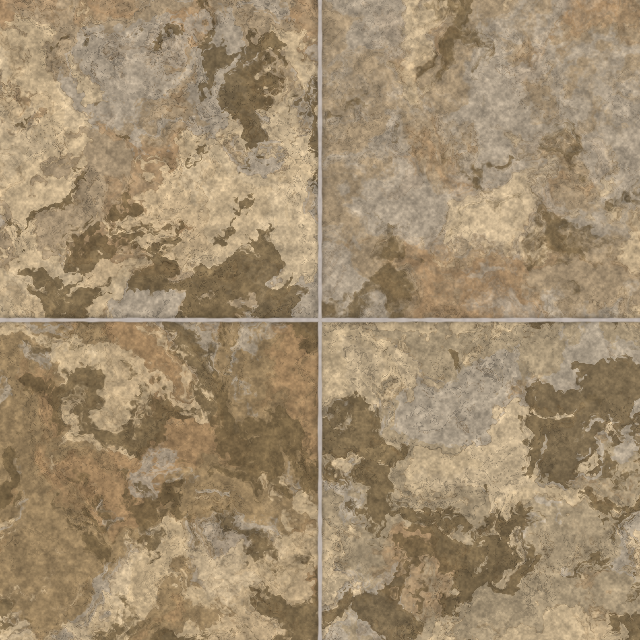
Reproduce this texture procedurally as a Shadertoy shader.

```glsl
// Weathered slate floor: two by two stone tiles, each of its own character, with pale grout.

const float TILES = 2.0;          // tiles across and down
const float GROUT_HALF = 0.0030;  // half width of a joint, in canvas units
const float PATCH_SCALE = 3.6;    // patches per tile
const float WARP = 1.5;           // distortion of the patches
const float PLATE_SCALE = 3.2;    // flaked plates per patch
const float GRAIN_SCALE = 330.0;  // fine grains across the canvas
const float GRAIN = 0.15;
const float MOTTLE = 0.50;        // strength of the small blotches

const vec3 GROUT = vec3(0.75, 0.71, 0.68);
const vec3 CREAM = vec3(0.78, 0.69, 0.55);
const vec3 GREY  = vec3(0.67, 0.62, 0.55);
const vec3 RUST  = vec3(0.63, 0.50, 0.36);
const vec3 DARK  = vec3(0.43, 0.36, 0.25);
const vec3 VEIN  = vec3(0.40, 0.31, 0.20);

// Per tile, in the order lower left, lower right, upper left, upper right.
const vec3 BODY[4] = vec3[4](vec3(0.58, 0.49, 0.36), vec3(0.64, 0.57, 0.46),
                             vec3(0.64, 0.56, 0.45), vec3(0.63, 0.55, 0.44));
// Coverage of cream, grey, rust and dark patches.
const vec4 COVER[4] = vec4[4](vec4(0.20, 0.18, 0.25, 0.27), vec4(0.50, 0.42, 0.15, 0.28),
                              vec4(0.46, 0.46, 0.34, 0.12), vec4(0.10, 0.50, 0.34, 0.02));
// Directions in which cream (xy) and dark (zw) patches gather.
const vec4 LEAN[4] = vec4[4](vec4(-0.08, -0.14, 0.04, 0.05), vec4(-0.20, -0.07, 0.10, -0.06),
                             vec4(-0.04, -0.22, 0.14, -0.15), vec4(0.06, 0.03, 0.0, 0.0));
const float SOFT[4] = float[4](0.034, 0.020, 0.020, 0.065);  // blur of patch edges

float hash(vec2 p) {
    vec3 h = fract(p.xyx * 0.1031);
    h += dot(h, h.yzx + 33.33);
    return fract((h.x + h.y) * h.z);
}

float noise(vec2 p) {
    vec2 i = floor(p), f = fract(p);
    f = f * f * (3.0 - 2.0 * f);
    return mix(mix(hash(i), hash(i + vec2(1, 0)), f.x),
               mix(hash(i + vec2(0, 1)), hash(i + vec2(1, 1)), f.x), f.y);
}

// Layered noise, centred near 0.5.
float fbm(vec2 p) {
    float sum = 0.0, amp = 0.5, total = 0.0;
    for (int i = 0; i < 6; i++) {
        sum += amp * noise(p);
        total += amp;
        amp *= 0.62;
        p = mat2(1.6, 1.2, -1.2, 1.6) * p + 7.3;
    }
    return sum / total;
}

// Cellular noise: x is the gap to the nearest border, y a random value of the cell.
vec2 plates(vec2 p) {
    vec2 cell = floor(p);
    float near = 9.0, second = 9.0, id = 0.0;
    for (int y = -1; y <= 1; y++)
    for (int x = -1; x <= 1; x++) {
        vec2 c = cell + vec2(x, y);
        float d = length(c + vec2(hash(c), hash(c + 51.7)) - p);
        if (d < near) { second = near; near = d; id = hash(c + 91.3); }
        else second = min(second, d);
    }
    return vec2(second - near, id);
}

// Signed field, positive inside patches that cover about the given share.
float patches(vec2 p, float cover) {
    return fbm(p) - mix(0.67, 0.33, cover);
}

vec3 stone(vec2 local, vec2 id) {
    int k = int(id.x + 2.0 * id.y) % 4;
    vec4 cover = COVER[k];
    float soft = SOFT[k];
    float crisp = 1.0 - 8.0 * soft;
    vec2 p = local * PATCH_SCALE + 23.0 * id + 5.0;
    vec2 q = p + WARP * (vec2(fbm(p + 3.1), fbm(p + 48.7)) - 0.5);
    vec2 centred = local - 0.5;

    // Mineral patches, from the deepest layer up
    float grey = patches(q * 1.3 + 20.0, cover.y);
    float rust = patches(q * 0.9 + 61.0, cover.z);
    float cream = patches(q + 90.0, cover.x) + dot(centred, LEAN[k].xy);
    float dark = patches(q * 1.7 + 130.0, cover.w) + dot(centred, LEAN[k].zw);
    vec3 col = BODY[k];
    col = mix(col, RUST, 0.65 * smoothstep(-0.05, 0.08, rust));
    col = mix(col, GREY, 0.75 * smoothstep(-soft, soft, grey));
    col = mix(col, CREAM, 0.80 * smoothstep(-soft, soft, cream));
    col = mix(col, DARK, 0.80 * smoothstep(-soft, soft, dark));

    // Stained rims and wandering veins
    float rim = exp(-abs(cream) / 0.008) + 0.7 * exp(-abs(rust) / 0.008);
    float vein = exp(-abs(fbm(q * 1.7 + 170.0) - 0.5) / 0.006);
    float worn = smoothstep(0.40, 0.65, noise(p * 2.0 + 200.0));
    col = mix(col, VEIN, clamp(0.40 * rim + 0.45 * vein * worn, 0.0, 0.6) * mix(0.5, 1.0, crisp));

    // Flaked plates and fine mottling
    vec2 flake = plates(q * PLATE_SCALE + 2.5 * fbm(q * 4.0));
    float crack = 1.0 - smoothstep(0.0, 0.08, flake.x);
    col *= 1.0 + crisp * (0.12 * (flake.y - 0.5) - 0.22 * crack * worn);
    return col * (1.0 + MOTTLE * (fbm(p * 9.0 + 240.0) - 0.48));
}

void mainImage(out vec4 fragColor, in vec2 fragCoord) {
    vec2 uv = fragCoord / iResolution.xy;
    float pixel = 1.0 / min(iResolution.x, iResolution.y);
    vec2 grid = uv * TILES;
    vec3 col = stone(fract(grid), floor(grid));
    col *= 1.0 + GRAIN * (noise(uv * GRAIN_SCALE) + noise(uv * GRAIN_SCALE * 0.47) - 1.0);

    // Joints lie between tiles only, with slightly uneven sides
    vec2 gap = abs(uv - clamp(round(grid), 1.0, TILES - 1.0) / TILES);
    float joint = min(gap.x, gap.y) - GROUT_HALF + 0.0012 * (noise(uv * 70.0) - 0.5);
    col *= 1.0 - 0.22 * exp(-max(joint, 0.0) / 0.004);
    vec3 grout = GROUT * (0.96 + 0.08 * noise(uv * 160.0));
    col = mix(grout, col, smoothstep(-pixel, pixel, joint));
    fragColor = vec4(col, 1.0);
}
```
